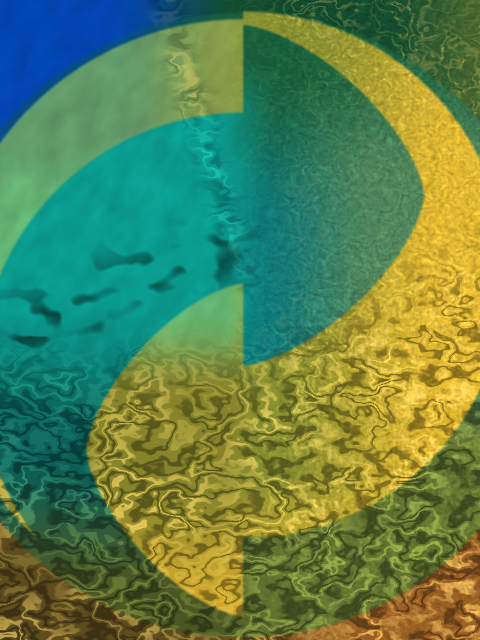
This background is drawn by a WebGL 1 fragment shader. Its source:

```glsl
precision highp float;
// Two interlocking half-leaves, split on a vertical axis inside a large disc.
// Circles and pointed ovals mask teal, gold and green gradients; warped
// gradient noise adds rippled water, gold glints, dimples and sandy grain.

uniform vec2 u_resolution;

// Layout, in canvas heights from the centre of the disc
const vec2 DISC_CENTER = vec2(0.005, -0.008);
const float DISC_RADIUS = 0.488;
const vec2 RIM_CENTER = vec2(0.0, 0.008);
const float RIM_RADIUS = 0.470;
const vec2 LOBE_CENTER = vec2(0.0, 0.079);
const float LOBE_RADIUS = 0.411;
const vec2 UPPER_LEAF = vec2(0.0, 0.203);
const vec2 UPPER_SIZE = vec2(0.283, 0.266);
const vec2 LOWER_LEAF = vec2(0.0, -0.195);
const vec2 LOWER_SIZE = vec2(0.245, 0.260);
const float LEAF_POWER = 1.5;
const float EDGE = 0.0034;
const vec2 RIPPLE_SCALE = vec2(19.0, 30.0);

// Palette
const vec3 BLUE = vec3(0.01, 0.27, 0.70);
const vec3 TEAL = vec3(0.04, 0.61, 0.56);
const vec3 DEEP_TEAL = vec3(0.04, 0.37, 0.34);
const vec3 SEA = vec3(0.05, 0.47, 0.48);
const vec3 FOREST = vec3(0.09, 0.37, 0.23);
const vec3 MOSS = vec3(0.39, 0.46, 0.19);
const vec3 SAGE = vec3(0.36, 0.53, 0.34);
const vec3 MINT = vec3(0.39, 0.71, 0.45);
const vec3 OLIVE = vec3(0.53, 0.52, 0.17);
const vec3 GOLD = vec3(0.88, 0.72, 0.19);
const vec3 GLINT = vec3(0.96, 0.82, 0.40);
const vec3 BARK = vec3(0.37, 0.30, 0.12);
const vec3 RUST = vec3(0.61, 0.38, 0.15);

vec2 hashGradient(vec2 cell) {
  vec2 h = vec2(dot(cell, vec2(127.1, 311.7)), dot(cell, vec2(269.5, 183.3)));
  return 2.0 * fract(sin(h) * 43758.5) - 1.0;
}

float gradientNoise(vec2 p) {
  vec2 i = floor(p), f = fract(p);
  vec2 w = f * f * f * (f * (f * 6.0 - 15.0) + 10.0);
  vec2 e = vec2(0.0, 1.0);
  float a = dot(hashGradient(i), f);
  float b = dot(hashGradient(i + e.yx), f - e.yx);
  float c = dot(hashGradient(i + e.xy), f - e.xy);
  float d = dot(hashGradient(i + e.yy), f - e.yy);
  return mix(mix(a, b, w.x), mix(c, d, w.x), w.y);
}

float fbm(vec2 p) {
  float sum = 0.0, amp = 0.6;
  for (int i = 0; i < 3; i++) {
    sum += amp * gradientNoise(p);
    p = mat2(1.6, 1.2, -1.2, 1.6) * p + 3.7;
    amp *= 0.5;
  }
  return sum;
}

float fill(float dist) { return 1.0 - smoothstep(-EDGE, EDGE, dist); }

float circle(vec2 p, float radius) { return fill(length(p) - radius); }

float leaf(vec2 p, vec2 size) {
  vec2 u = pow(abs(p) / size + 1e-5, vec2(LEAF_POWER));
  return fill((pow(u.x + u.y, 1.0 / LEAF_POWER) - 1.0) * size.x);
}

// Surroundings: blue, green, bark and rust corners
vec3 outsideColor(vec2 p) {
  vec3 top = mix(BLUE, FOREST * 0.8, smoothstep(-0.22, 0.0, p.x));
  top = mix(top, MOSS, 0.7 * smoothstep(0.2, 0.4, p.x));
  vec3 bottom = mix(BARK, RUST, smoothstep(-0.1, 0.2, p.x));
  return mix(bottom, top, smoothstep(-0.3, 0.1, p.y));
}

// Dark half of the design: teal water, sea green and moss
vec3 darkColor(vec2 p) {
  vec3 left = mix(DEEP_TEAL, TEAL, smoothstep(-0.20, 0.06, p.y));
  left = mix(MOSS * 0.75, left, smoothstep(-0.42, -0.20, p.y));
  vec3 band = mix(BLUE * 0.75 + vec3(0.02, 0.10, 0.0), FOREST, smoothstep(-0.2, 0.0, p.x));
  left = mix(left, band, smoothstep(0.33, 0.42, p.y - 0.3 * p.x));
  vec3 right = mix(SEA, FOREST, smoothstep(0.14, 0.40, p.y));
  right = mix(right, SAGE, 0.85 * smoothstep(0.02, 0.22, p.x) * (1.0 - smoothstep(0.22, 0.46, p.y)));
  right = mix(MOSS, right, smoothstep(-0.20, -0.05, p.y));
  return mix(left, right, smoothstep(-0.05, 0.06, p.x));
}

// Light half of the design: mint and olive on the left, gold on the right
vec3 lightColor(vec2 p) {
  vec3 left = mix(MINT, SAGE + vec3(0.02, 0.07, 0.07), smoothstep(0.15, 0.32, p.y));
  left = mix(left, OLIVE + vec3(0.0, 0.09, 0.12), smoothstep(-0.2, -0.02, p.x) * smoothstep(0.1, 0.3, p.y));
  left = mix(OLIVE, left, smoothstep(-0.11, 0.03, p.y));
  left = mix(GOLD * 0.92, left, smoothstep(-0.43, -0.25, p.y));
  float warmth = smoothstep(0.03, 0.33, p.x - 0.25 * max(p.y - 0.2, 0.0));
  vec3 right = mix(OLIVE + vec3(0.0, 0.04, 0.02), GOLD, warmth);
  right = mix(right, GOLD, 0.5 * (1.0 - smoothstep(-0.33, -0.22, p.y)));
  return mix(left, right, smoothstep(-0.03, 0.03, p.x));
}

void main() {
  vec2 p = (gl_FragCoord.xy - 0.5 * u_resolution) / u_resolution.y - DISC_CENTER;

  // Masks
  float rightSide = smoothstep(-EDGE, EDGE, p.x);
  float disc = circle(p, DISC_RADIUS);
  float crescent = circle(p - RIM_CENTER, RIM_RADIUS) * (1.0 - circle(p + LOBE_CENTER, LOBE_RADIUS));
  float leftLight = max(crescent, leaf(p - LOWER_LEAF, LOWER_SIZE));
  float rightLight = circle(p - LOBE_CENTER, LOBE_RADIUS) * (1.0 - leaf(p - UPPER_LEAF, UPPER_SIZE));
  float light = mix(leftLight, rightLight, rightSide);
  vec3 color = mix(mix(outsideColor(p), darkColor(p), disc), lightColor(p), light);

  // Soft swell and dark dimples on the calm left side
  float calm = (1.0 - smoothstep(-0.06, 0.06, p.x)) * smoothstep(-0.12, 0.0, p.y);
  color *= 1.0 + 0.2 * calm * fbm(mat2(0.8, 0.6, -0.6, 0.8) * p * vec2(30.0, 18.0));
  float dimpleRow = exp(-pow((p.y - 0.126 - 0.4 * p.x) / 0.06, 2.0));
  float dimple = smoothstep(0.06, 0.32, gradientNoise(p * vec2(20.0, 34.0) + fbm(p * 14.0)));
  color *= 1.0 - 0.55 * calm * dimpleRow * dimple * (1.0 - light);

  // Rippled reflections, with a streaked seam near the axis
  vec2 q = p * RIPPLE_SCALE;
  vec2 warp = vec2(fbm(q), fbm(q + 7.3));
  float wave = sin(14.0 * gradientNoise(q + 1.6 * warp) + 5.0 * warp.x);
  float wet = 1.0 - smoothstep(-0.17, 0.01, p.y - 0.5 * max(p.x, 0.0));
  float seamX = 0.023 - 0.286 * p.y + 0.03 * warp.y;
  float seam = exp(-pow((p.x - seamX) / 0.022, 2.0)) * smoothstep(0.0, 0.12, p.y);
  float ripple = max(wet, 0.6 * seam);
  float patches = smoothstep(-0.25, 0.25, fbm(p * 9.0 + 4.0));
  vec3 shine = mix(color * 1.3 + vec3(0.13, 0.12, 0.05), GLINT, max(0.8 * light, 0.7 * (1.0 - disc)));
  color *= 1.0 - 0.36 * ripple * smoothstep(0.3, 1.0, -wave);
  color = mix(color, shine, ripple * (0.25 + 0.55 * patches) * smoothstep(0.5, 0.95, wave));

  // Fine threads and sandy grain on the right
  float sandy = smoothstep(-0.05, 0.1, p.x);
  float thread = 1.0 - smoothstep(0.0, 0.13, abs(gradientNoise(p * 42.0 + 2.5 * warp)));
  vec3 sand = mix(SAGE * 1.2, GLINT, max(light, 1.0 - disc));
  color = mix(color, sand, 0.28 * sandy * (1.0 - wet) * thread * (0.3 + 0.7 * patches));
  float grain = gradientNoise(p * 120.0 + 4.0 * warp) + 0.6 * gradientNoise(p * 210.0);
  color *= 1.0 + 0.26 * sandy * grain;
  color = mix(color, sand, 0.4 * sandy * patches * smoothstep(0.25, 0.6, grain));

  gl_FragColor = vec4(clamp(color, 0.0, 1.0), 1.0);
}
```
